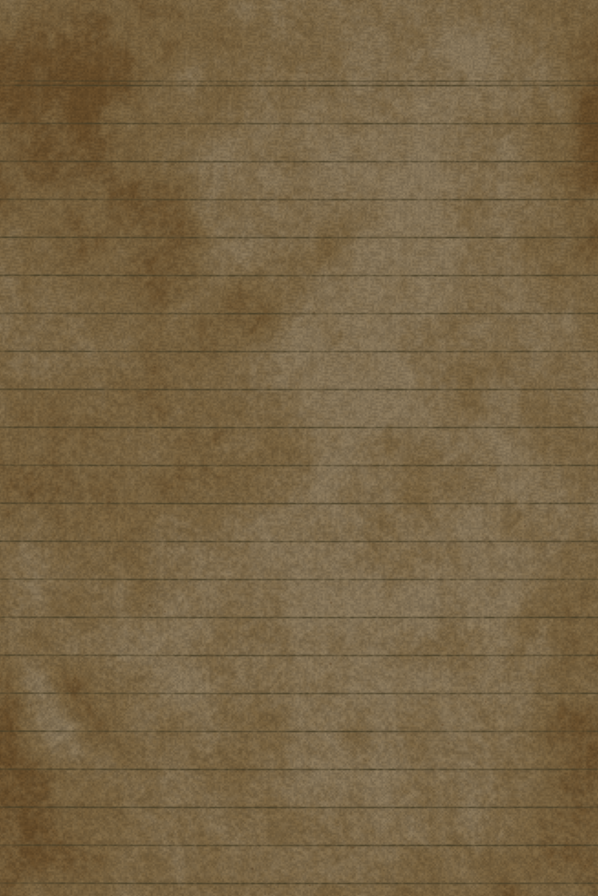
This texture is drawn by a Shadertoy shader. Its source:

```glsl
// Aged brown ruled paper: evenly spaced thin rules under a double head rule.
// Soft stains, folds and layered value noise set a tone that indexes a colour
// ramp; fine fibre grain, specks and uneven ink are added on top.

const vec3 STAIN = vec3(0.390, 0.288, 0.155);
const vec3 TAN   = vec3(0.456, 0.372, 0.238);
const vec3 PALE  = vec3(0.514, 0.448, 0.340);
const vec3 INK   = vec3(0.27, 0.24, 0.15);
const vec3 SPECK = vec3(0.30, 0.20, 0.10);

const float RULE_STEP  = 0.0424;  // all lengths are in canvas heights
const float RULE_FIRST = 0.0141;
const float RULE_LAST  = 21.0;    // index of the top rule
const float RULE_HALF  = 0.0009;
const float HEAD_GAP   = 0.0050;

float hash(vec2 p) {
    return fract(sin(dot(p, vec2(127.1, 311.7))) * 43758.5);
}

float valueNoise(vec2 p) {
    vec2 i = floor(p), f = fract(p);
    f = f * f * (3.0 - 2.0 * f);
    float low  = mix(hash(i), hash(i + vec2(1, 0)), f.x);
    float high = mix(hash(i + vec2(0, 1)), hash(i + vec2(1, 1)), f.x);
    return mix(low, high, f.y);
}

// Layered noise centred on zero
float fbm(vec2 p) {
    float sum = 0.0, gain = 0.5;
    for (int i = 0; i < 5; i++) {
        sum += gain * (valueNoise(p) - 0.5);
        p = mat2(1.6, 1.2, -1.2, 1.6) * p + 17.3;
        gain *= 0.55;
    }
    return sum;
}

// Soft rotated ellipse
float blob(vec2 p, vec2 centre, vec2 radius, float angle) {
    float c = cos(angle), s = sin(angle);
    vec2 q = mat2(c, -s, s, c) * (p - centre) / radius;
    return exp(-dot(q, q));
}

// Fold shading: bright on the left of a to b, dark on the right
float fold(vec2 p, vec2 a, vec2 b, float width) {
    vec2 along = b - a, q = p - a;
    float h = clamp(dot(q, along) / dot(along, along), 0.0, 1.0);
    float side = (along.x * q.y - along.y * q.x) / length(along);
    float d = length(q - along * h) / width;
    return 1.6 * side / width * exp(-d * d);
}

float paperTone(vec2 p) {
    vec2 w = p + 0.04 * vec2(fbm(p * 9.0), fbm(p * 9.0 + 40.0));
    float tone = 0.61 + 0.46 * fbm(w * vec2(11.0, 6.5)) + 0.60 * fbm(w * vec2(30.0, 22.0) + 9.0);
    // Worn, paler areas
    tone += 0.25 * blob(w, vec2(0.44, 0.80), vec2(0.17, 0.26), 0.1);
    tone += 0.16 * blob(w, vec2(0.42, 0.40), vec2(0.20, 0.28), 0.0);
    tone += 0.24 * blob(w, vec2(0.03, 0.30), vec2(0.03, 0.16), 0.15);
    // Darker stains
    tone -= 0.48 * blob(w, vec2(0.03, 0.88), vec2(0.18, 0.11), 0.7);
    tone -= 0.34 * blob(w, vec2(0.18, 0.71), vec2(0.05, 0.12), 0.3);
    tone -= 0.18 * blob(w, vec2(0.31, 0.68), vec2(0.12, 0.03), 0.7);
    tone -= 0.50 * blob(w, vec2(0.68, 0.87), vec2(0.06, 0.18), 0.0);
    tone -= 0.42 * blob(w, vec2(0.67, 0.05), vec2(0.08, 0.14), 0.0);
    tone -= 0.40 * blob(w, vec2(0.01, 0.12), vec2(0.08, 0.16), 0.3);
    tone -= 0.25 * blob(w, vec2(0.16, 0.50), vec2(0.17, 0.12), 0.4);
    // Folds
    tone += 0.24 * fold(w, vec2(0.09, 0.18), vec2(0.01, 0.30), 0.025);
    tone += 0.08 * fold(w, vec2(0.22, 0.64), vec2(0.38, 0.78), 0.035);
    tone += 0.15 * fold(w, vec2(0.54, 0.18), vec2(0.57, 0.32), 0.022);
    tone += 0.15 * fold(w, vec2(0.18, 0.07), vec2(0.11, 0.18), 0.025);
    return tone;
}

vec3 paperColour(float tone) {
    vec3 dark = mix(STAIN, TAN, smoothstep(0.0, 0.5, tone));
    return mix(dark, PALE, smoothstep(0.4, 1.0, tone));
}

float stroke(float d, float halfWidth, float px) {
    return 1.0 - smoothstep(halfWidth - px, halfWidth + px, abs(d));
}

// Coverage of all rules, with ink that breaks up along each one
float rules(vec2 p, float px) {
    float y = p.y + 0.0006 * (valueNoise(vec2(p.x * 4.0, 3.0)) - 0.5);
    float index = clamp(round((y - RULE_FIRST) / RULE_STEP), 0.0, RULE_LAST);
    float d = y - RULE_FIRST - index * RULE_STEP;
    float head = y - RULE_FIRST - RULE_LAST * RULE_STEP - HEAD_GAP;
    float ink = 0.24 + 0.45 * valueNoise(vec2(p.x * 280.0, index * 7.0))
              + 0.22 * valueNoise(vec2(p.x * 14.0, index * 5.0 + 2.0));
    return ink * max(stroke(d, RULE_HALF, px), 0.75 * stroke(head, RULE_HALF, px));
}

// Sparse small flecks, one candidate per grid cell
float specks(vec2 p, float px) {
    vec2 cell = floor(p * 45.0);
    vec2 centre = (cell + 0.2 + 0.6 * vec2(hash(cell), hash(cell + 31.0))) / 45.0;
    float radius = 0.0004 + 0.0009 * hash(cell + 57.0);
    return step(0.96, hash(cell + 83.0)) * stroke(length(p - centre), radius, px);
}

void mainImage(out vec4 fragColor, in vec2 fragCoord) {
    vec2 p = fragCoord / iResolution.y;
    float px = 1.0 / iResolution.y;
    // Fibre grain shifts both the hue ramp and the brightness
    float fine = valueNoise(p * 490.0) - 0.5;
    float fibre = valueNoise(p * 250.0 + 5.0) + 0.6 * valueNoise(p * 120.0 + 8.0) - 0.8;
    vec3 colour = paperColour(paperTone(p) + 0.15 * fibre);
    colour *= 1.0 + 0.17 * fine + 0.055 * fibre;
    colour = mix(colour, SPECK, 0.35 * specks(p, px));
    colour = mix(colour, INK, rules(p, px));
    fragColor = vec4(colour, 1.0);
}
```
